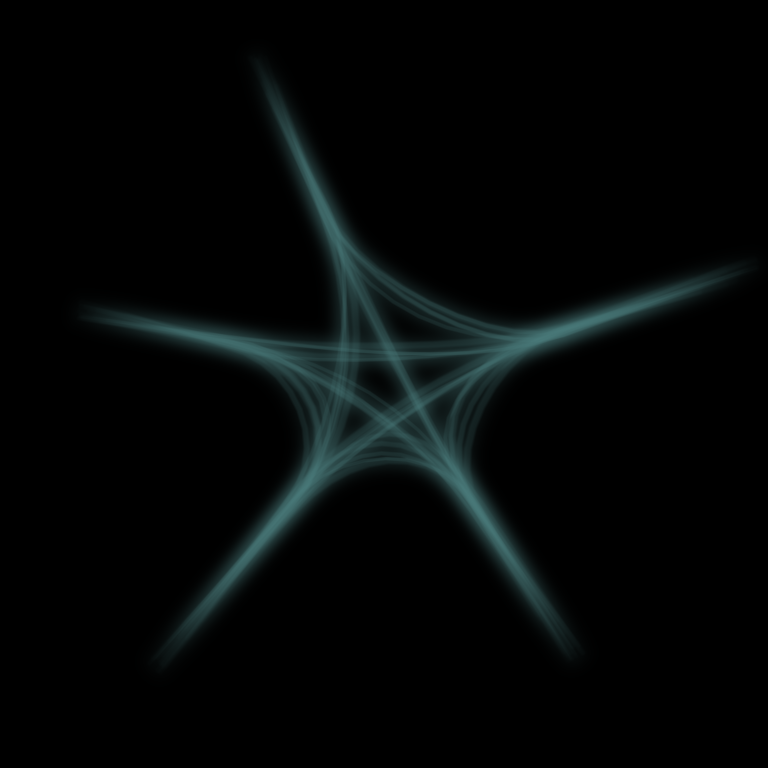
Write a Shadertoy shader that draws this background.

```glsl
// Five-armed star woven from soft teal strands that glow on black.

float hash(float n) {
    return fract(sin(n * 12.9898) * 43758.5453);
}

// Distance to segment ab in x, position along it in y.
vec2 segment(vec2 p, vec2 a, vec2 b) {
    vec2 pa = p - a, ba = b - a;
    float h = clamp(dot(pa, ba) / dot(ba, ba), 0.0, 1.0);
    return vec2(length(pa - ba * h), h);
}

vec2 bezier(vec2 a, vec2 b, vec2 c, vec2 d, float t) {
    float s = 1.0 - t;
    return s * s * s * a + 3.0 * s * t * (s * b + t * c) + t * t * t * d;
}

// Keep the nearer of two (distance, strength) samples.
vec2 nearer(vec2 a, vec2 b) {
    return a.x < b.x ? a : b;
}

// Straight arm at both ends, joined by a curve through the middle.
vec2 strand(vec2 p, vec2 tipA, vec2 neckA, vec2 neckB, vec2 tipB, float reach) {
    vec2 armA = segment(p, tipA, neckA);
    vec2 armB = segment(p, tipB, neckB);
    vec2 best = nearer(vec2(armA.x, mix(0.1, 0.75, armA.y)),
                       vec2(armB.x, mix(0.1, 0.75, armB.y)));
    vec2 handleA = neckA + normalize(neckA - tipA) * reach;
    vec2 handleB = neckB + normalize(neckB - tipB) * reach;
    vec2 last = neckA;
    for (int k = 1; k <= 10; k++) {
        vec2 next = bezier(neckA, handleA, handleB, neckB, float(k) / 10.0);
        vec2 s = segment(p, last, next);
        float t = (float(k) - 1.0 + s.y) / 10.0;
        best = nearer(best, vec2(s.x, 0.75 + 0.25 * sin(3.14159 * t)));
        last = next;
    }
    return best;
}

// Arm end with its own length and sideways shift.
vec2 looseTip(vec2 tip, vec2 neck, float seed) {
    vec2 along = normalize(neck - tip);
    float cut = hash(seed);
    return mix(tip, neck, 0.35 * cut * cut)
         + vec2(-along.y, along.x) * (hash(seed + 0.37) - 0.5) * 0.024;
}

vec2 looseNeck(vec2 neck, float seed) {
    return neck + (vec2(hash(seed + 0.61), hash(seed + 0.83)) - 0.5) * 0.014;
}

void mainImage(out vec4 fragColor, in vec2 fragCoord) {
    vec2 p = (fragCoord - 0.5 * iResolution.xy) / min(iResolution.x, iResolution.y) + 0.5;

    // Arms clockwise from the top: outer tip and inner neck.
    vec2 tips[5] = vec2[5](vec2(0.333, 0.928), vec2(0.986, 0.654),
        vec2(0.751, 0.143), vec2(0.202, 0.130), vec2(0.104, 0.596));
    vec2 necks[5] = vec2[5](vec2(0.423, 0.724), vec2(0.729, 0.570),
        vec2(0.618, 0.342), vec2(0.378, 0.342), vec2(0.293, 0.556));

    // Bundles between every pair of arms, save the open top-left side.
    float density = 0.0;
    for (int i = 0; i < 4; i++) {
        for (int j = i + 1; j < 5; j++) {
            if (i == 0 && j == 4) continue;
            for (int k = 0; k < 5; k++) {
                float seed = float(i * 25 + j * 5 + k) + 1.0;
                vec2 s = strand(p,
                    looseTip(tips[i], necks[i], seed),
                    looseNeck(necks[i], seed),
                    looseNeck(necks[j], seed + 200.0),
                    looseTip(tips[j], necks[j], seed + 200.0),
                    0.118 + 0.06 * (hash(seed + 400.0) - 0.5));
                float width = mix(0.003, 0.007, hash(seed + 500.0));
                float line = 1.0 - smoothstep(0.3 * width, width, s.x);
                float glow = exp(-s.x * s.x / (0.016 * 0.016));
                density += s.y * (0.17 * line + 0.08 * glow);
            }
        }
    }

    vec3 teal = vec3(0.30, 0.50, 0.50);
    fragColor = vec4(teal * (1.0 - exp(-density)), 1.0);
}
```
